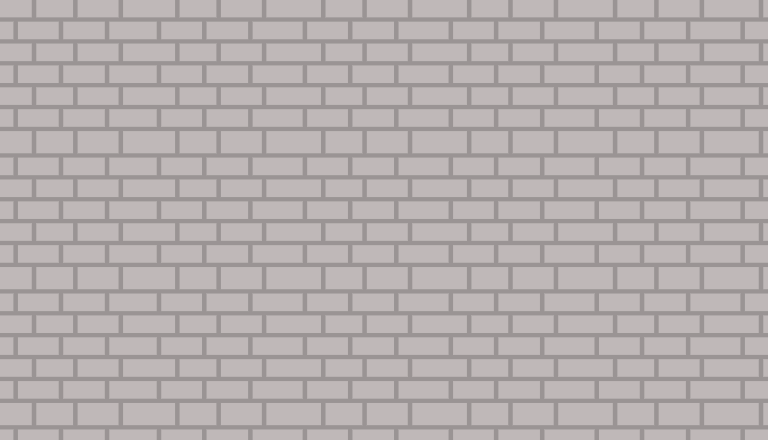
A WebGL 1 fragment shader for this pattern:

```glsl
precision highp float;
// Flat grey brick wall: a tile of six courses, the last one taller, repeated
// across and down. Alternate courses use two uneven three-brick rhythms.
// Mortar is drawn from the distance to the nearest bed or head joint.

uniform vec2 u_resolution;

// Lengths are in hundredths of the canvas width; y runs down from the top.
const float UNITS = 100.0;
const vec2 TILE = vec2(19.0, 17.7);
const float TOP_OFFSET = 2.54;
const float COURSES = 6.0;
const float COURSE_HEIGHT = 2.85;

// Head joints of a course: start in the tile, then two offsets from it.
const vec3 EVEN_JOINTS = vec3(1.70, 5.90, 11.90);
const vec3 ODD_JOINTS = vec3(4.09, 5.38, 11.30);

// The leftmost repeat is slightly narrower, ending inside its wide bricks.
const float SEAM_X = 18.2;
const float SEAM_SHIFT = 0.34;

const float BED_WIDTH = 0.56;
const float HEAD_WIDTH = 0.59;
const vec3 BRICK_COLOR = vec3(0.748, 0.722, 0.720);
const vec3 MORTAR_COLOR = vec3(0.602, 0.582, 0.580);

// Distance from x to the closest vertical joint of a course.
float headJointDistance(float x, vec3 joints) {
    float t = mod(x - joints.x, TILE.x);
    float outer = min(t, TILE.x - t);
    float inner = min(abs(t - joints.y), abs(t - joints.z));
    return min(outer, inner);
}

// Smoothed coverage of a line of the given width.
float lineCoverage(float distanceToLine, float width, float pixel) {
    return clamp(0.5 + (0.5 * width - distanceToLine) / pixel, 0.0, 1.0);
}

void main() {
    float pixel = UNITS / u_resolution.x;
    vec2 p = vec2(gl_FragCoord.x, u_resolution.y - gl_FragCoord.y) * pixel;

    // Course within the tile; the last course takes the remaining height.
    float t = mod(p.y - TOP_OFFSET, TILE.y);
    float course = min(floor(t / COURSE_HEIGHT), COURSES - 1.0);
    float courseTop = course * COURSE_HEIGHT;
    float courseBottom = course > COURSES - 1.5 ? TILE.y : courseTop + COURSE_HEIGHT;
    float bedDistance = min(t - courseTop, courseBottom - t);

    // Vertical joints alternate between the two rhythms.
    float x = p.x - SEAM_SHIFT * (1.0 - step(SEAM_X, p.x));
    vec3 joints = mod(course, 2.0) < 0.5 ? EVEN_JOINTS : ODD_JOINTS;
    float headDistance = headJointDistance(x, joints);

    float mortar = max(lineCoverage(bedDistance, BED_WIDTH, pixel),
                       lineCoverage(headDistance, HEAD_WIDTH, pixel));
    gl_FragColor = vec4(mix(BRICK_COLOR, MORTAR_COLOR, mortar), 1.0);
}
```
